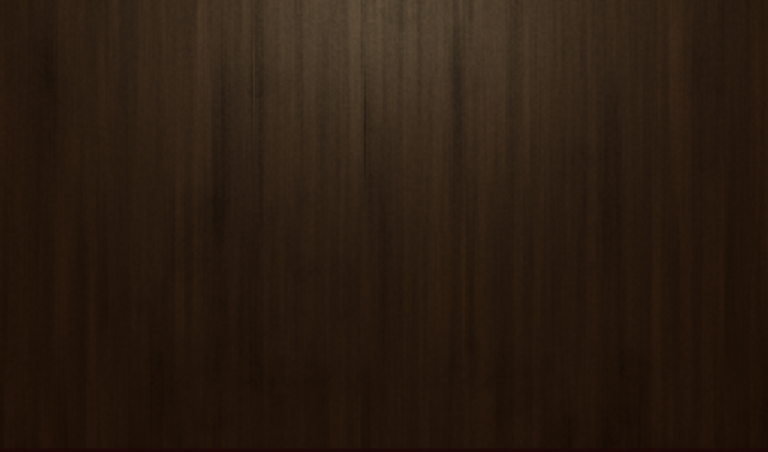
This texture is drawn by a WebGL 1 fragment shader. Its source:

```glsl
precision highp float;
uniform vec2 u_resolution;

#define SHADE_BASE vec3(0.145, 0.087, 0.045)
#define LIGHT_TINT vec3(1.0, 0.98, 0.82)
#define EDGE_RED vec3(0.12, 0.025, 0.025)
#define GLOW_CENTER vec2(0.5, 1.0)
#define GLOW_SIZE vec2(0.33, 0.40)
#define GLOW_GAIN 0.105
#define PLANK_COUNT 74.0
#define PLANK_GAIN 0.13
#define FIBER_GAIN 0.12
#define SPECKLE_GAIN 0.09
#define STAIN_GAIN 0.14

float hash(vec2 p) {
  vec3 q = fract(vec3(p.xyx) * 0.1031);
  q += dot(q, q.yzx + 33.33);
  return fract((q.x + q.y) * q.z);
}

float noise(vec2 p) {
  vec2 i = floor(p);
  vec2 f = fract(p);
  f = f * f * (3.0 - 2.0 * f);
  return mix(mix(hash(i), hash(i + vec2(1.0, 0.0)), f.x),
             mix(hash(i + vec2(0.0, 1.0)), hash(i + vec2(1.0, 1.0)), f.x), f.y);
}

float fbm(vec2 p) {
  float sum = 0.0;
  float gain = 0.5;
  for (int i = 0; i < 4; i++) {
    sum += gain * noise(p);
    p = p * 2.03 + 17.0;
    gain *= 0.5;
  }
  return sum;
}

// Soft-edged vertical strip, faded at both ends
float strip(vec2 uv, float center, float halfWidth, float low, float high) {
  float side = 1.0 - smoothstep(halfWidth * 0.6, halfWidth * 1.4, abs(uv.x - center));
  return side * smoothstep(low - 0.1, low + 0.1, uv.y)
              * (1.0 - smoothstep(high - 0.1, high + 0.1, uv.y));
}

// Planks of uneven width with slowly drifting tone
float planks(vec2 uv) {
  float x = uv.x * PLANK_COUNT + 0.8 * noise(vec2(uv.x * 40.0, 3.0));
  float cell = floor(x);
  float blend = smoothstep(0.85, 1.0, fract(x));
  float here = noise(vec2(cell * 7.0 + 0.5, uv.y * 2.5 + cell));
  float next = noise(vec2(cell * 7.0 + 7.5, uv.y * 2.5 + cell + 1.0));
  return mix(here, next, blend) - 0.5;
}

float fibers(vec2 uv) {
  float coarse = noise(vec2(uv.x * 150.0, uv.y * 3.0));
  float fine = noise(vec2(uv.x * 340.0, uv.y * 9.0 + 40.0));
  return 0.6 * coarse + 0.4 * fine - 0.5;
}

// Broad strips that stand out from the planks
float broadStrips(vec2 uv) {
  float dark = strip(uv, 0.285, 0.009, 0.50, 0.85)
             + strip(uv, 0.203, 0.011, 0.02, 0.32)
             + strip(uv, 0.492, 0.012, 0.00, 0.62)
             + strip(uv, 0.593, 0.008, 0.15, 0.90)
             + strip(uv, 0.797, 0.011, 0.40, 0.80)
             + strip(uv, 0.060, 0.011, 0.10, 0.90);
  float light = strip(uv, 0.265, 0.009, 0.60, 1.20)
              + strip(uv, 0.570, 0.007, 0.55, 1.20)
              + strip(uv, 0.825, 0.008, 0.10, 0.45)
              + strip(uv, 0.880, 0.009, 0.50, 1.00);
  return 0.10 * light - 0.14 * dark;
}

float scratches(vec2 uv) {
  return 0.22 * strip(uv, 0.331, 0.0012, 0.72, 0.90)
       + 0.10 * strip(uv, 0.701, 0.0012, 0.70, 0.95)
       - 0.24 * strip(uv, 0.475, 0.0013, 0.60, 0.82);
}

void main() {
  vec2 uv = gl_FragCoord.xy / u_resolution;
  float aspect = u_resolution.x / u_resolution.y;
  vec2 surface = vec2(uv.x * aspect, uv.y);

  // Light falling from the top edge
  vec2 reach = (uv - GLOW_CENTER) / GLOW_SIZE;
  float spread = dot(reach, reach);
  float side = abs(uv.x - 0.5) * 2.0;
  float light = GLOW_GAIN * exp(-spread) + 0.045 * exp(-5.0 * spread);
  light += 0.046 * uv.y * (1.0 - 0.45 * side * side) - 0.012;
  light -= 0.014 * side * side;

  // Wood grain, wear and fine speckle
  float stain = smoothstep(0.48, 0.75, fbm(surface * vec2(7.0, 6.0) + 5.0));
  stain *= fbm(surface * 45.0) * (1.0 - 0.6 * uv.y) * 2.0;
  float speckle = 0.6 * noise(surface * 150.0) + 0.4 * noise(surface * 290.0) - 0.5;
  float grain = 1.0 + PLANK_GAIN * 2.0 * planks(uv) + FIBER_GAIN * 2.0 * fibers(uv);
  grain += broadStrips(uv) + scratches(uv);
  grain += SPECKLE_GAIN * 2.0 * speckle - STAIN_GAIN * stain;

  vec3 color = (SHADE_BASE + LIGHT_TINT * light) * grain;

  // Dark red line along the bottom
  float edge = 1.0 - smoothstep(0.005, 0.011, uv.y);
  color = mix(color, EDGE_RED, edge * 0.85);

  gl_FragColor = vec4(clamp(color, 0.0, 1.0), 1.0);
}
```
